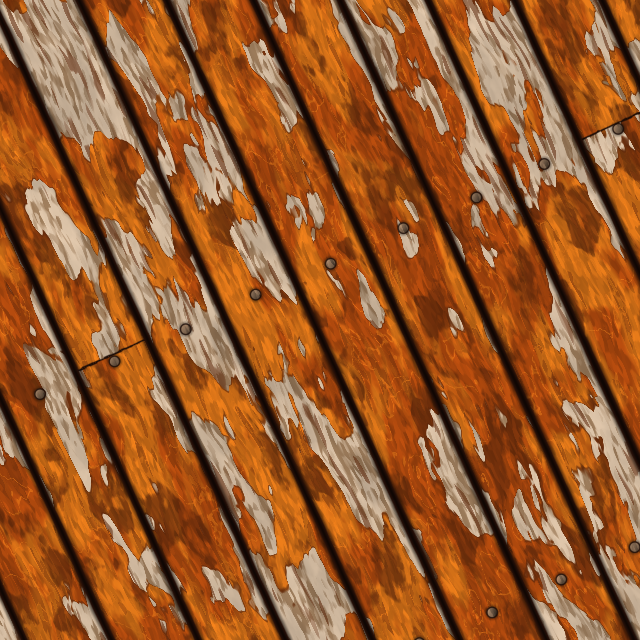
Give the GLSL for this texture, as a Shadertoy shader.

```glsl
const float TILT = 0.43;           // lean of the planks from vertical
const float PLANK = 0.1237;        // plank pitch
const float FIRST_GAP = 0.1124;    // offset of gap zero from the upper left corner
const float GAP = 0.0055;          // half width of a gap
const float JOINT = 0.577;         // butt joint, distance along the plank
const float JOINT_HALF = 0.0014;
const float NAIL_ROW = 0.588;
const float NAIL_STEP = 0.6;
const float NAIL_RADIUS = 0.0082;
const float PEEL_LEVEL = 0.65;     // wear above this shows bare wood
const float BARE_BOOST = 0.21;     // extra wear on every fourth plank
const vec3 RUST  = vec3(0.65, 0.27, 0.05);
const vec3 AMBER = vec3(0.81, 0.43, 0.09);
const vec3 BROWN = vec3(0.36, 0.15, 0.04);
const vec3 ASH   = vec3(0.80, 0.71, 0.61);
const vec3 TAN   = vec3(0.57, 0.45, 0.33);
const vec3 DARK  = vec3(0.10, 0.04, 0.02);
const vec3 STEEL = vec3(0.45, 0.36, 0.28);

vec3 hash3(vec2 c) {
    vec3 h = fract(c.xyx * vec3(0.1031, 0.1030, 0.0973));
    h += dot(h, h.yxz + 33.33);
    return fract((h.xxy + h.yzz) * h.zyx);
}

// Cellular noise: random cell values blended by distance
float cells(vec2 q) {
    vec2 base = floor(q);
    float sum = 0.0, total = 0.0;
    for (int j = -1; j <= 1; j++)
    for (int i = -1; i <= 1; i++) {
        vec2 cell = base + vec2(i, j);
        vec3 h = hash3(cell);
        vec2 d = cell + h.xy - q;
        float w = exp(-10.0 * dot(d, d));
        sum += w * h.z;
        total += w;
    }
    return sum / total;
}

float layered(vec2 q) {
    float sum = 0.0, amp = 0.533;
    for (int i = 0; i < 4; i++) {
        sum += amp * cells(q);
        q = q * 2.03 + vec2(7.1, 3.7);
        amp *= 0.5;
    }
    return sum;
}

float band(float x, float center, float width) {
    return 1.0 - smoothstep(0.0, width, abs(x - center));
}

void mainImage(out vec4 fragColor, in vec2 fragCoord) {
    float px = 1.0 / iResolution.y;
    vec2 p = fragCoord * px - vec2(0.0, 1.0);

    // Plank frame: u counts planks, v runs down their length
    float u = (dot(p, vec2(cos(TILT), sin(TILT))) - FIRST_GAP) / PLANK;
    float v = dot(p, vec2(sin(TILT), -cos(TILT)));
    float id = floor(u);
    float f = u - id;
    float jointed = 1.0 - step(0.5, mod(id + 2.0, 7.0));
    float seed = id + 0.37 * jointed * step(JOINT, v);

    // Grain coordinates, bent by layered sines
    vec2 q = vec2(f, v / PLANK);
    q.x += 0.03 * sin(q.y * 2.1 + seed * 4.0) + 0.012 * sin(q.y * 5.7 + seed);
    vec2 shift = seed * vec2(13.7, 37.3);
    float streak = cells(q * vec2(15.0, 1.6) + shift);
    float fine = cells(q * vec2(30.0, 7.0) + shift);
    float tone = layered(q * vec2(2.6, 0.9) + shift + 51.0);
    float stain = layered(q * vec2(3.5, 1.5) + shift + 93.0);

    // Painted wood, its hue drifting from plank to plank
    float redness = cos(6.2832 * (id - 2.2) / 7.0);
    float golden = smoothstep(0.36, 0.64, tone - 0.11 * redness + 0.12 * (streak - 0.5));
    vec3 paint = mix(RUST, AMBER, golden);
    paint = mix(paint, BROWN, 0.7 * smoothstep(0.58, 0.74, stain));
    paint = mix(paint, BROWN, 0.5 * smoothstep(0.66, 0.86, streak) * smoothstep(0.3, 0.6, fine));
    paint = mix(paint, AMBER * 1.08, 0.55 * band(stain, 0.40, 0.03));
    paint *= 0.84 + 0.32 * fine;

    // Bare weathered wood with cracks
    float grain = 0.5 * fine + 0.5 * streak;
    vec3 bare = mix(TAN, ASH, smoothstep(0.22, 0.58, grain));
    bare *= 0.86 + 0.28 * stain;
    float crack = smoothstep(0.78, 0.92, cells(q * vec2(22.0, 2.5) + shift + 17.0));
    bare = mix(bare, BROWN, 0.55 * crack);

    // Peeling: ragged patches, stronger at edges and on bare planks
    float wear = layered(q * vec2(2.2, 0.75) + shift) + 0.07 * (streak - 0.5);
    wear += 0.13 * smoothstep(0.78, 0.97, f) + 0.06 * (1.0 - smoothstep(0.04, 0.2, f));
    wear += BARE_BOOST * step(2.5, mod(id, 4.0));
    float peeled = smoothstep(PEEL_LEVEL - 0.012, PEEL_LEVEL + 0.012, wear);
    vec3 color = mix(paint, bare, peeled);
    color = mix(color, BROWN, 0.65 * band(wear, PEEL_LEVEL - 0.008, 0.02));

    // Nails, one per plank in each row
    float along = v - NAIL_ROW;
    float row = round(along / NAIL_STEP);
    vec2 jitter = (hash3(vec2(id, row)).xy - 0.5) * 0.006;
    vec2 n = vec2((f - 0.5) * PLANK, along - row * NAIL_STEP) - jitter;
    float r = length(n);
    vec3 head = STEEL * (0.8 + 0.5 * fine - 35.0 * (n.x + n.y));
    color *= 1.0 - 0.35 * (1.0 - smoothstep(NAIL_RADIUS, NAIL_RADIUS * 1.8, r));
    color = mix(color, head, 1.0 - smoothstep(NAIL_RADIUS - px, NAIL_RADIUS + px, r));
    color = mix(color, DARK, 0.8 * band(r, NAIL_RADIUS, 0.0022));

    // Joints, gaps and their soft shadows
    float joint = abs(v - JOINT + 0.002 * (streak - 0.5));
    color = mix(color, DARK, jointed * (1.0 - smoothstep(JOINT_HALF - px, JOINT_HALF + px, joint)));
    float edge = min(f, 1.0 - f) * PLANK + 0.002 * (stain - 0.5);
    color *= mix(0.5, 1.0, smoothstep(GAP, GAP + 0.007, edge));
    vec3 hollow = DARK * (0.6 + 0.9 * smoothstep(0.0, GAP, edge));
    color = mix(hollow, color, smoothstep(GAP - px, GAP + px, edge));

    fragColor = vec4(clamp(color, 0.0, 1.0), 1.0);
}
```
